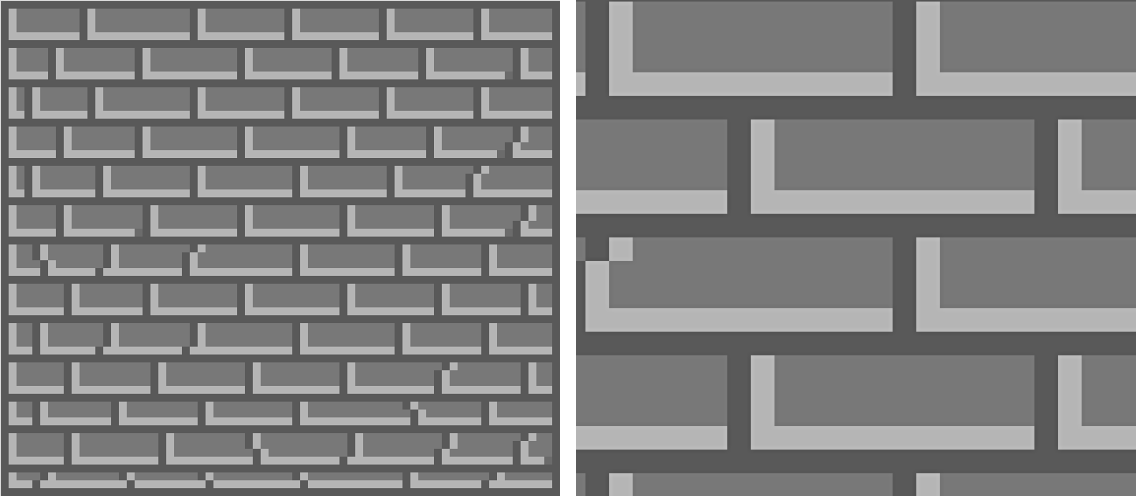
Left: the whole. Right: its middle third, enlarged.
Give the GLSL for this texture, as a Shadertoy shader.

```glsl
const vec2 GRID = vec2(71.0, 63.0);   // blocks across and down
const float MARGIN = 0.1;             // pale line at left and top, in blocks
const float COURSE = 5.0;             // blocks per course, mortar included
const float LAST_ROW = 12.0;
const vec3 MORTAR = vec3(0.35);
const vec3 FACE = vec3(0.47);
const vec3 WORN = vec3(0.42);
const vec3 BEVEL = vec3(0.71);
const vec3 RIM = vec3(1.0);
const float CRISPNESS = 0.2;

// Seams running down the wall: column at mid height, lean per course
const vec2 SEAMS[12] = vec2[12](
    vec2(3.8, 0.17), vec2(7.44, 0.21), vec2(12.6, 0.43), vec2(18.2, 0.28),
    vec2(24.25, 0.12), vec2(30.35, 0.08), vec2(36.85, 0.1), vec2(43.05, 0.14),
    vec2(49.55, 0.27), vec2(54.95, 0.3), vec2(60.6, 0.17), vec2(65.7, 0.1));

float hash(vec2 p) {
    return fract(sin(dot(p, vec2(127.1, 311.7))) * 43758.5453);
}

// Height in course units; one course near the bottom is a block shorter
float courseHeight(float y) {
    return y + step(54.0, y);
}

bool isBed(float y) {
    return y < 0.5 || y > GRID.y - 1.5 || mod(courseHeight(y), COURSE) < 0.5;
}

// Alternate courses use alternate seams
float jointColumn(float row, int seam) {
    return floor(SEAMS[seam].x + SEAMS[seam].y * (row - 6.0) + 0.5);
}

// Sideways step of a cracked joint, more frequent in the lowest courses
float crackShift(float row, float seam, float depth) {
    vec2 id = vec2(row, seam);
    float chance = row < 1.5 ? 0.0 : row < 10.5 ? 0.2 : row < 11.5 ? 0.5 : 0.9;
    float cut = row > LAST_ROW - 0.5 ? 1.0 : 1.0 + floor(3.0 * hash(id + 7.3));
    float side = hash(id + 19.1) < 0.75 ? -1.0 : 1.0;
    return hash(id + 3.7) < chance && depth > cut + 0.5 ? side : 0.0;
}

bool isGap(vec2 cell) {
    if (cell.x < 0.5 || cell.x > GRID.x - 1.5 || isBed(cell.y)) return true;
    float h = courseHeight(cell.y);
    float row = floor(h / COURSE);
    float depth = mod(h, COURSE);
    // The top course opens with a long brick
    int first = row < 0.5 ? 2 : int(mod(row, 2.0));
    for (int seam = first; seam < 12; seam += 2) {
        float column = jointColumn(row, seam) + crackShift(row, float(seam), depth);
        if (abs(cell.x - column) < 0.5) return true;
    }
    return false;
}

vec3 blockColor(vec2 cell) {
    if (isGap(cell)) return MORTAR;
    bool leftEdge = isGap(cell - vec2(1.0, 0.0));
    bool lowerEdge = isBed(cell.y + 1.0);
    // A few lower right corners have lost their bevel
    if (lowerEdge && !leftEdge && hash(cell) < 0.025
        && isGap(cell + vec2(1.0, 0.0))) return WORN;
    return leftEdge || lowerEdge ? BEVEL : FACE;
}

// Box filter over the blocks touched by one sample
vec3 smoothBlocks(vec2 p, vec2 width) {
    vec2 a = floor(p - 0.5 * width);
    vec2 b = floor(p + 0.5 * width);
    vec2 w = clamp((p + 0.5 * width - b) / width, 0.0, 1.0);
    vec3 upper = mix(blockColor(a), blockColor(vec2(b.x, a.y)), w.x);
    vec3 lower = mix(blockColor(vec2(a.x, b.y)), blockColor(b), w.x);
    return mix(upper, lower, w.y);
}

// Coverage of the margin beyond the first column and row
float rimCoverage(vec2 p, vec2 pixel) {
    vec2 outside = clamp(0.5 - p / pixel, 0.0, 1.0);
    return max(outside.x, outside.y);
}

void mainImage(out vec4 fragColor, in vec2 fragCoord) {
    vec2 uv = fragCoord / iResolution.xy;
    vec2 sheet = GRID + MARGIN;
    vec2 p = vec2(uv.x, 1.0 - uv.y) * sheet - MARGIN;
    vec2 pixel = sheet / iResolution.xy;
    vec3 color = smoothBlocks(p, pixel);

    // Slight contrast along the block edges
    vec3 soft = smoothBlocks(p, vec2(0.4));
    color += CRISPNESS * (color - soft);

    fragColor = vec4(mix(color, RIM, rimCoverage(p, pixel)), 1.0);
}
```
